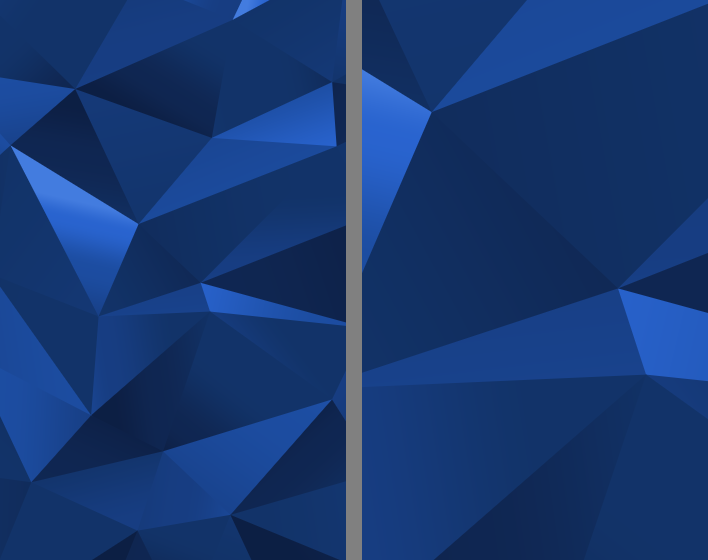
Left, the full canvas; right, a detail of the centre.
This background is drawn by a Shadertoy shader. Its source:

```glsl
// Low-poly backdrop: irregular blue triangles, each shaded with its own linear gradient.

const float CELL_SIZE = 0.19;   // lattice spacing as a fraction of canvas height
const float JITTER = 0.88;      // vertex scatter inside a cell
const float TILT = 0.42;        // lattice rotation in radians
const vec2 SEED = vec2(17.0, 43.0);

vec2 hash2(vec2 p) {
    vec3 q = fract(p.xyx * vec3(0.1031, 0.1030, 0.0973));
    q += dot(q, q.yzx + 33.33);
    return fract((q.xx + q.yz) * q.zy);
}

float cross2(vec2 a, vec2 b) {
    return a.x * b.y - a.y * b.x;
}

float signedArea(vec2 a, vec2 b, vec2 c) {
    return 0.5 * cross2(b - a, c - a);
}

// Positive on the left of the edge from a to b.
float edgeDistance(vec2 p, vec2 a, vec2 b) {
    return cross2(b - a, p - a) / length(b - a);
}

vec2 latticeVertex(vec2 cell) {
    return cell + 0.5 + JITTER * (hash2(cell + SEED) - 0.5);
}

// Navy to light blue; stops are spaced by how much area each tone takes.
vec3 blueRamp(float t) {
    vec3 c = mix(vec3(0.048, 0.12, 0.265), vec3(0.06, 0.15, 0.32), smoothstep(0.0, 0.12, t));
    c = mix(c, vec3(0.07, 0.20, 0.41), smoothstep(0.12, 0.32, t));
    c = mix(c, vec3(0.09, 0.24, 0.51), smoothstep(0.46, 0.69, t));
    c = mix(c, vec3(0.11, 0.30, 0.63), smoothstep(0.69, 0.84, t));
    c = mix(c, vec3(0.16, 0.39, 0.81), smoothstep(0.84, 0.95, t));
    return mix(c, vec3(0.29, 0.51, 0.89), smoothstep(0.95, 1.02, t));
}

// Facet colour in rgb, premultiplied by its coverage in a.
vec4 facet(vec2 p, vec2 a, vec2 b, vec2 c, vec2 cell, float side, vec2 light, float pixel) {
    float inside = min(edgeDistance(p, a, b), min(edgeDistance(p, b, c), edgeDistance(p, c, a)));
    float coverage = clamp(inside / pixel + 0.5, 0.0, 1.0);

    // Evenly spread base tones with a slight lift toward the light.
    vec2 rnd = hash2(cell * 2.0 + SEED.yx + side * 71.0);
    vec2 centre = (a + b + c) / 3.0;
    float tone = fract(dot(cell, vec2(0.7549, 0.5698)) + 0.46 * side + 0.12 * rnd.x);
    tone = mix(0.03, 0.95, tone) + 0.03 * dot(centre, light);

    float angle = 6.2832 * rnd.x;
    float slope = mix(0.06, 0.36, rnd.y * rnd.y);
    tone += slope * dot(p - centre, vec2(cos(angle), sin(angle)));
    return vec4(blueRamp(clamp(tone, 0.0, 1.0)), 1.0) * coverage;
}

// Split one lattice quad along the diagonal giving the fuller triangles.
vec4 quadFacets(vec2 p, vec2 cell, vec2 light, float pixel) {
    vec2 a = latticeVertex(cell);
    vec2 b = latticeVertex(cell + vec2(1.0, 0.0));
    vec2 c = latticeVertex(cell + vec2(1.0, 1.0));
    vec2 d = latticeVertex(cell + vec2(0.0, 1.0));
    float fullAC = min(signedArea(a, b, c), signedArea(a, c, d));
    float fullBD = min(signedArea(b, c, d), signedArea(b, d, a));
    if (fullBD > fullAC) {
        vec2 first = a;
        a = b;
        b = c;
        c = d;
        d = first;
    }
    return facet(p, a, b, c, cell, 0.0, light, pixel)
         + facet(p, a, c, d, cell, 1.0, light, pixel);
}

void mainImage(out vec4 fragColor, in vec2 fragCoord) {
    mat2 tilt = mat2(cos(TILT), sin(TILT), -sin(TILT), cos(TILT));
    vec2 p = tilt * (fragCoord - 0.5 * iResolution.xy) / (iResolution.y * CELL_SIZE);
    vec2 light = tilt * vec2(-0.6, 0.8);
    float pixel = 1.0 / (iResolution.y * CELL_SIZE);

    // Only four jittered quads can reach this point.
    vec4 sum = vec4(0.0);
    for (int y = -1; y <= 0; y++) {
        for (int x = -1; x <= 0; x++) {
            sum += quadFacets(p, floor(p) + vec2(x, y), light, pixel);
        }
    }
    fragColor = vec4(sum.rgb / max(sum.a, 0.001), 1.0);
}
```
